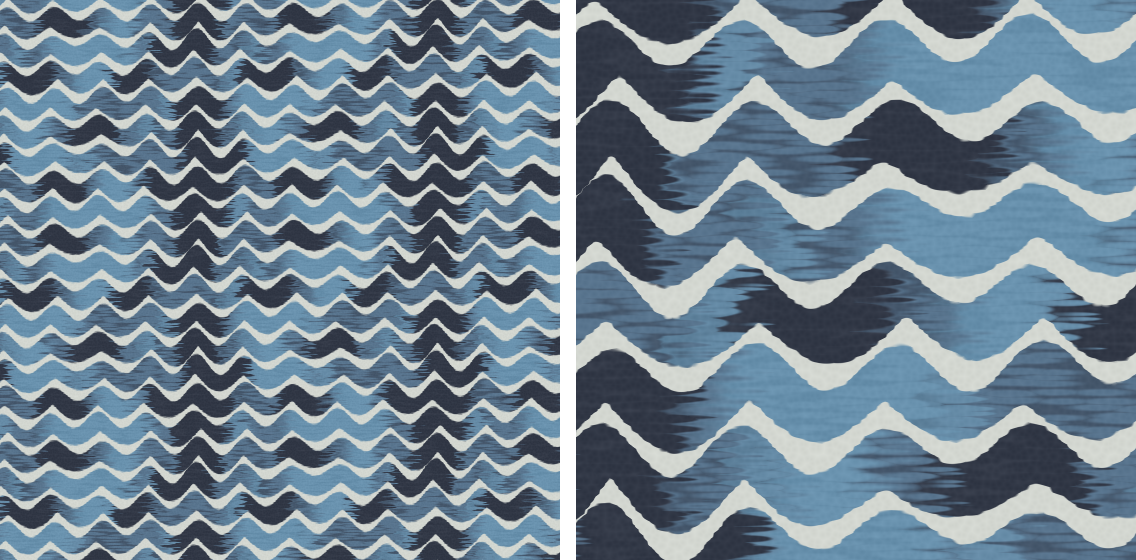
Left: the whole. Right: its middle third, enlarged.
Reproduce this pattern procedurally as a Shadertoy shader.

```glsl
const float TAU = 6.2831853;

vec2 hash2(vec2 p) {
    return fract(sin(vec2(dot(p, vec2(127.1, 311.7)), dot(p, vec2(269.5, 183.3)))) * 43758.5);
}

// Cellular noise: distance to the nearest scattered point
float cellular(vec2 p) {
    vec2 cell = floor(p), f = fract(p);
    float nearest = 2.0;
    for (int j = -1; j <= 1; j++)
        for (int i = -1; i <= 1; i++) {
            vec2 o = vec2(i, j);
            nearest = min(nearest, length(o + hash2(cell + o) - f));
        }
    return nearest;
}

// Upper (pointed) and lower (rounded) edge of the pale stripe above a row
vec2 stripeEdges(float u, float row) {
    float r = mod(row, 8.0);
    float amp = 0.29 + 0.05 * cos(TAU * (u - 0.82)) * (1.0 + cos(TAU * r / 4.0));
    float phase = TAU * 5.0 * (u - 0.82) + 0.3 * sin(r * 2.4);
    float upperPhase = phase + 0.35 * sin(TAU * u + r * 1.7);
    float cusp = sqrt(pow(sin(upperPhase * 0.5), 2.0) + 0.008);
    float thick = 0.34 + 0.06 * sin(TAU * 2.0 * u + r * 2.1);
    return vec2(amp * (2.0 * cusp - 1.0) - 0.5 * thick, -amp * cos(phase) + 0.5 * thick);
}

// Horizontal patch, wrapped over one repeat
float patchMask(float u, float centre, float halfWidth, float soft) {
    float d = abs(fract(u - centre + 0.5) - 0.5) - halfWidth;
    return 1.0 - smoothstep(-soft, soft, d);
}

void mainImage(out vec4 fragColor, in vec2 fragCoord) {
    vec2 uv = fragCoord / iResolution.y;
    float u = uv.x * 2.34;
    float q = (1.0 - uv.y) * 20.66 + uv.x * 0.316 - 1.39;
    float aa = 24.0 / iResolution.y;

    // Wavy rows and the pale stripes between them
    float stripe = 0.0, row = floor(q + 0.5) - 2.0, nearestRow = row + 2.0;
    float fuzz = 0.05 * (cellular(uv * vec2(90.0, 300.0)) - 0.5);
    for (int i = -1; i <= 1; i++) {
        float k = nearestRow + float(i);
        vec2 edge = stripeEdges(u, k);
        float y = q - k + fuzz;
        stripe = max(stripe, smoothstep(-aa, aa, y - edge.x) * smoothstep(-aa, aa, edge.y - y));
        if (y > 0.5 * (edge.x + edge.y)) row = k;
    }

    // Per row: dark centre, dark half width, light centre, light half width
    vec4 patches[8] = vec4[8](
        vec4(0.755, 0.130, 0.37, 0.18), vec4(0.540, 0.075, 0.38, 0.08),
        vec4(0.820, 0.110, 0.14, 0.16), vec4(0.815, 0.090, 0.12, 0.07),
        vec4(0.885, 0.135, 0.16, 0.13), vec4(0.780, 0.180, 0.47, 0.08),
        vec4(0.825, 0.110, 0.40, 0.22), vec4(0.815, 0.100, 0.50, 0.06));
    vec4 oddCentres = vec4(0.11, 0.38, 0.245, 0.25);
    int r = int(mod(row, 8.0));
    vec4 p = patches[r];

    // Brushed threads fray the patch ends
    float threads = cellular(uv * vec2(28.0, 230.0));
    float fray = u + 0.10 * (threads - 0.5) + 0.02 * (cellular(uv * vec2(50.0, 110.0)) - 0.5);
    float dark = patchMask(fray, p.x, p.y, 0.015);
    if (r % 2 == 1) dark = max(dark, patchMask(fray, oddCentres[r / 2], 0.105, 0.015));
    float light = patchMask(fray, p.z, p.w, 0.04);
    float blotch = sin(TAU * (2.0 * fray + float(r) * 0.37)) + sin(TAU * (5.0 * fray - float(r) * 0.61));
    light = max(light, 0.75 * smoothstep(0.8, 1.6, blotch));

    // Dye colours
    float streak = smoothstep(0.35, 0.75, threads + 0.12 * sin(TAU * (3.0 * u + float(r) * 0.43)));
    vec3 color = mix(vec3(0.35, 0.46, 0.56), vec3(0.27, 0.34, 0.42), streak);
    color = mix(color, vec3(0.42, 0.58, 0.69) - 0.03 * streak, light);
    color = mix(color, vec3(0.19, 0.215, 0.27) + 0.02 * streak, dark);
    color = mix(color, vec3(0.83, 0.845, 0.82), stripe);

    // Cloth grain
    color += 0.035 * (cellular(uv * 260.0) - 0.5);
    fragColor = vec4(color, 1.0);
}
```
